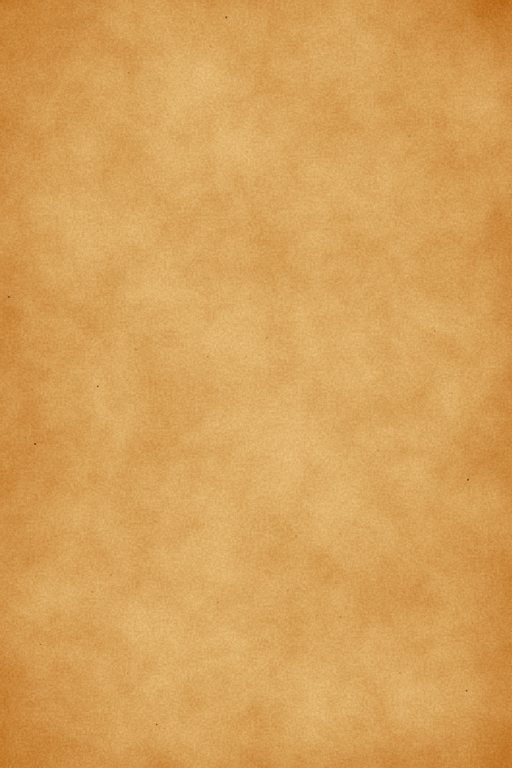
Reproduce this texture procedurally as a WebGL 2 fragment shader.

```glsl
#version 300 es
precision highp float;
// Aged parchment: warm cloudy stains, browned edges, fine grain and sparse specks.
uniform vec2 u_resolution;
out vec4 outColor;

vec2 hash2(vec2 cell) {
  uvec2 q = uvec2(ivec2(cell) + 32768);
  q = q * 1664525u + 1013904223u;
  q.x += q.y * 1664525u;
  q.y += q.x * 1664525u;
  q ^= q >> 16u;
  q.x += q.y * 1664525u;
  q.y += q.x * 1664525u;
  q ^= q >> 16u;
  return vec2(q & 65535u) / 65535.0;
}

float cornerSlope(vec2 cell, vec2 offset) {
  float angle = 6.2832 * hash2(cell).x;
  return dot(vec2(cos(angle), sin(angle)), offset);
}

float gradientNoise(vec2 p) {
  vec2 i = floor(p), f = p - i;
  vec2 w = f * f * f * (f * (f * 6.0 - 15.0) + 10.0);
  vec2 e = vec2(1.0, 0.0);
  float low = mix(cornerSlope(i, f), cornerSlope(i + e, f - e), w.x);
  float high = mix(cornerSlope(i + e.yx, f - e.yx), cornerSlope(i + 1.0, f - 1.0), w.x);
  return mix(low, high, w.y);
}

float fbm(vec2 p, int octaves, float gain) {
  float sum = 0.0, amplitude = 1.0;
  for (int k = 0; k < octaves; k++) {
    sum += amplitude * gradientNoise(p);
    p = mat2(1.6, 1.2, -1.2, 1.6) * p + 17.3;
    amplitude *= gain;
  }
  return sum;
}

// Coverage of round dots, present in a given share of the grid cells
float specks(vec2 p, float cells, float share, float radius) {
  vec2 cell = floor(p * cells);
  vec2 center = (cell + 0.15 + 0.7 * hash2(cell + 71.0)) / cells;
  vec2 pick = hash2(cell + 233.0);
  float size = radius * (0.6 + 0.7 * pick.y);
  float pixel = 1.0 / u_resolution.y;
  float disc = 1.0 - smoothstep(size - 0.5 * pixel, size + 0.7 * pixel, distance(p, center));
  return disc * step(pick.x, share);
}

void main() {
  vec2 p = gl_FragCoord.xy / u_resolution.y;
  float width = u_resolution.x / u_resolution.y;

  // Broken clouds, bent by a slow warp
  vec2 warp = vec2(fbm(p * 7.0 + 3.0, 3, 0.5), fbm(p * 7.0 + 41.0, 3, 0.5));
  vec2 bent = p + 0.02 * warp;
  float clouds = fbm(bent * 6.5 + 9.0, 6, 0.68);
  float mottle = fbm(bent * 21.0 + 60.0, 4, 0.72);

  // Ragged darkening that is widest along the sides
  vec2 edge = min(p, vec2(width, 1.0) - p) + 0.025 * warp.yx;
  float browning = 0.85 * exp(-max(edge.x, 0.0) / 0.085)
                 + 0.58 * exp(-max(edge.y, 0.0) / 0.05);

  // Paper tooth
  float grain = gradientNoise(p * 263.0) + 1.2 * gradientNoise(p.yx * 397.0 + 90.0);

  float tone = 0.92 - browning + 0.42 * clouds + 0.24 * mottle;
  tone -= 0.3 * smoothstep(0.25, 0.9, mottle - 0.4 * clouds);
  tone = min(tone, 1.1 + 0.5 * (tone - 1.1)) + 0.34 * grain;
  vec3 color = mix(vec3(0.795, 0.541, 0.245), vec3(0.872, 0.684, 0.408), tone);

  // Faint rusty flecks and a few dark specks
  color = mix(color, vec3(0.68, 0.41, 0.15), 0.4 * specks(p, 38.0, 0.05, 0.0012));
  color = mix(color, vec3(0.36, 0.2, 0.08), 0.7 * specks(p + 0.37, 11.0, 0.08, 0.001));
  outColor = vec4(clamp(color, 0.0, 1.0), 1.0);
}
```
